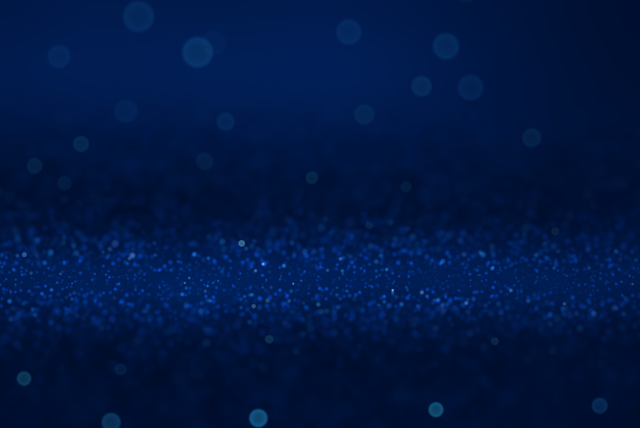
Give the GLSL for this background, as a WebGL 1 fragment shader.

```glsl
precision highp float;
// Deep blue glitter surface: a sharp sparkling band between defocused haze and bokeh discs.

uniform vec2 u_resolution;

#define FOCUS_Y 0.345
#define BAND_WIDTH 0.085
#define SHARP_RADIUS 0.0021
#define BLUR_RATE 0.058
#define BOKEH_CELL 0.12
#define BOKEH_KEEP 0.27
#define SHADOW vec3(0.0, 0.045, 0.155)
#define LIT vec3(0.004, 0.155, 0.425)
#define GLINT_BLUE vec3(0.02, 0.22, 0.60)
#define GLINT_CYAN vec3(0.16, 0.55, 0.78)
#define BOKEH_BLUE vec3(0.07, 0.34, 0.62)
#define BOKEH_TEAL vec3(0.14, 0.58, 0.64)

vec3 hash3(vec2 p) {
  vec3 q = vec3(dot(p, vec2(127.1, 311.7)), dot(p, vec2(269.5, 183.3)), dot(p, vec2(419.2, 371.9)));
  return fract(sin(q) * 43758.547);
}

float noise(vec2 p) {
  vec2 i = floor(p), f = fract(p);
  f = f * f * (3.0 - 2.0 * f);
  float low = mix(hash3(i).x, hash3(i + vec2(1.0, 0.0)).x, f.x);
  float high = mix(hash3(i + vec2(0.0, 1.0)).x, hash3(i + 1.0).x, f.x);
  return mix(low, high, f.y);
}

float bell(float x, float width) {
  return exp(-x * x / (width * width));
}

// Radius of the blur disc at a given height
float blurRadius(float y) {
  return SHARP_RADIUS + BLUR_RATE * abs(y - FOCUS_Y);
}

float disc(vec2 d, float radius, float softness) {
  float edge = radius * softness + 0.7 / u_resolution.y;
  return 1.0 - smoothstep(radius - edge, radius + edge, length(d));
}

// Scattered grains, fading with distance from the focal line
vec3 grains(vec2 p, float cell, float spread, float seed) {
  vec3 sum = vec3(0.0);
  vec2 base = floor(p / cell);
  for (int j = -1; j <= 1; j++) {
    for (int i = -1; i <= 1; i++) {
      vec2 id = base + vec2(float(i), float(j));
      vec3 h = hash3(id + seed);
      vec3 kind = hash3(id + seed + 41.3);
      vec2 center = (id + h.xy) * cell;
      float radius = min(blurRadius(center.y) * mix(0.65, 1.15, kind.x), cell * 0.8);
      float power = h.z * h.z * h.z * bell(center.y - FOCUS_Y, spread);
      vec3 tint = mix(GLINT_BLUE, GLINT_CYAN, smoothstep(0.72, 1.0, kind.y));
      float sharp = bell(center.y - FOCUS_Y, 0.09);
      tint += vec3(0.8, 0.75, 0.6) * step(0.955, kind.z) * sharp;
      sum += tint * power * disc(p - center, radius, 0.45);
    }
  }
  return sum;
}

// Sparse large discs, denser to the left, with a faint bright rim
vec3 addBokeh(vec3 color, vec2 p, float aspect) {
  vec2 base = floor(p / BOKEH_CELL);
  for (int j = -1; j <= 1; j++) {
    for (int i = -1; i <= 1; i++) {
      vec2 id = base + vec2(float(i), float(j));
      vec3 h = hash3(id + 7.7);
      vec3 kind = hash3(id + 93.1);
      vec2 center = (id + h.xy) * BOKEH_CELL;
      float keep = BOKEH_KEEP * mix(1.25, 0.6, center.x / aspect);
      float radius = blurRadius(center.y) * mix(0.8, 1.1, kind.x);
      float sharp = bell(center.y - FOCUS_Y, 0.1);
      float fade = mix(1.0, 0.4, smoothstep(0.55, 0.95, center.y));
      float alpha = mix(0.12, 0.75, kind.y * kind.y) * fade;
      vec3 tint = mix(BOKEH_BLUE, BOKEH_TEAL, kind.z * (1.0 - 0.6 * smoothstep(0.6, 0.9, center.y)));
      tint = mix(tint, vec3(0.75, 0.9, 1.0), sharp * 0.8);
      float rim = 0.82 + 0.22 * smoothstep(0.3, 1.0, length(p - center) / radius);
      alpha *= step(h.z, keep) * disc(p - center, radius, 0.12);
      color = mix(color, tint * rim, alpha);
    }
  }
  return color;
}

void main() {
  vec2 uv = gl_FragCoord.xy / u_resolution;
  float aspect = u_resolution.x / u_resolution.y;
  vec2 p = vec2(uv.x * aspect, uv.y);

  // Broad light: upper haze and the focal band
  float wobble = 0.018 * (noise(p * vec2(9.0, 6.0)) - 0.5);
  float band = bell(p.y + wobble - FOCUS_Y, BAND_WIDTH);
  float haze = smoothstep(0.5, 0.84, p.y) * mix(1.0, 0.8, smoothstep(0.85, 1.0, p.y));
  float light = 0.15 + 0.55 * band + 0.5 * haze;

  // Soft mottling where the surface is out of focus
  float mottle = 0.6 * noise(p * 26.0) + 0.4 * noise(p * 47.0 + 11.0);
  light += (mottle - 0.5) * 0.26 * (1.0 - smoothstep(0.6, 0.85, p.y)) * (1.0 - 0.6 * band);
  light += 0.08 * (noise(p * vec2(4.0, 6.0) + 3.0) - 0.5);

  // Darker right side, strongest in the upper corner
  float side = smoothstep(0.5, 1.05, uv.x);
  light *= 1.0 - side * mix(0.3, 0.78, smoothstep(0.4, 0.9, uv.y));
  light *= 1.0 - 0.18 * smoothstep(0.15, 0.0, uv.x);
  vec3 color = mix(SHADOW, LIT, max(light, -0.15));

  // Glitter from fine and sharp to coarse and blurred
  float shade = 1.0 - 0.35 * side;
  color += grains(p, 0.011, 0.075, 3.0) * 0.85 * shade;
  color += grains(p, 0.019, 0.12, 17.0) * 0.5 * shade;
  color += grains(p, 0.034, 0.21, 29.0) * 0.2 * shade;

  color = addBokeh(color, p, aspect);
  gl_FragColor = vec4(clamp(color, 0.0, 1.0), 1.0);
}
```
